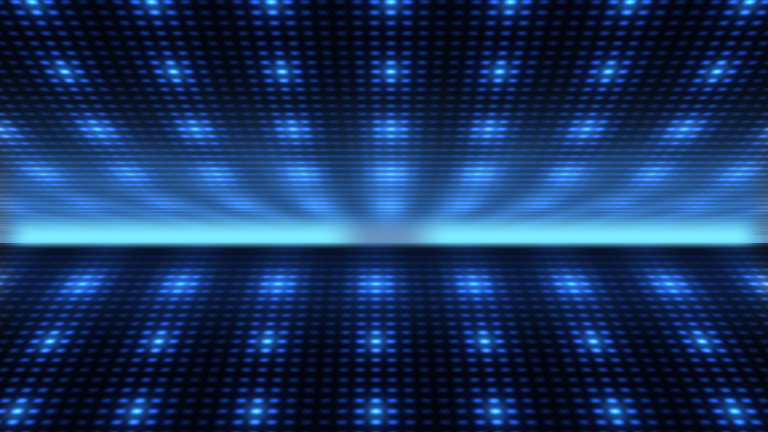
Reproduce this background procedurally as a Shadertoy shader.

```glsl
// Two receding planes of blue light dots meet at a glowing cyan horizon bar.
// Each plane maps height to a row depth; cosine dots and Gaussian spots repeat
// on that grid, while soft haze and fanned rays fill the far distance.

#define HORIZON 0.452
#define DOTS_PER_CELL 7.0
#define BAR_HALF_WIDTH 0.855
#define HAZE_HEIGHT 0.21
#define RAY_FREQUENCY 6.0
#define BAR_COLOR vec3(0.49, 0.92, 1.0)
#define HAZE_COLOR vec3(0.24, 0.53, 0.84)
#define DOT_COLOR vec3(0.09, 0.23, 0.58)
#define NIGHT_COLOR vec3(0.008, 0.018, 0.055)

const float TAU = 6.2831853;

float gauss(float d, float width) {
    return exp(-d * d / (width * width));
}

float wave(float t) {
    return 0.5 + 0.5 * cos(TAU * t);
}

// Plane coordinates: x counts columns, y counts rows away from the horizon.
vec2 planeGrid(vec2 p, bool upper) {
    float h = upper ? p.y - 0.4537 : 0.59 - p.y;
    float row = (sqrt(max(0.0574 * h - 0.0001, 0.0)) - 0.0613) / 0.0287;
    float center = upper ? 0.016 : -0.0185;
    return vec2((p.x - center) / (0.176 + 0.0252 * row), row);
}

// Fine dots, brightened in clusters around every whole grid point.
vec3 lights(vec2 grid) {
    float focus = smoothstep(1.0, 3.2, grid.y);
    vec2 cell = fract(grid + 0.5) - 0.5;
    vec2 dots = vec2(wave(grid.x * DOTS_PER_CELL), wave(grid.y * DOTS_PER_CELL));
    float mask = mix(0.7, dots.x, 0.25 + 0.75 * focus) * dots.y * dots.y;

    float column = wave(grid.x);
    float core = gauss(cell.x, mix(0.20, 0.10, focus)) * gauss(cell.y, mix(0.24, 0.15, focus));
    float halo = gauss(cell.x, 0.24) * gauss(cell.y, 0.32);

    vec3 light = DOT_COLOR * mask * (0.4 + 0.35 * column + 0.9 * halo);
    light += vec3(0.015, 0.06, 0.22) * halo;
    vec3 coreColor = mix(vec3(0.13, 0.30, 0.42), vec3(0.20, 0.53, 0.72), focus);
    return light + coreColor * core * (0.5 + 0.5 * mask);
}

// Blue mist over the far end, broken by rays and thin horizontal stripes.
vec3 haze(vec2 p, vec2 grid, bool upper) {
    float d = p.y - HORIZON;
    float stripes = 0.88 + 0.12 * wave(grid.y * DOTS_PER_CELL);
    if (!upper) {
        float band = gauss(p.y - 0.345, 0.10);
        return vec3(0.045, 0.12, 0.25) * band * stripes * (0.7 + 0.5 * wave(grid.x));
    }
    float angle = (p.x - 0.01) / (d + 0.08);
    float fan = cos(RAY_FREQUENCY * angle) * exp(-1.8 * abs(p.x));
    float rays = 0.86 + 0.22 * fan * smoothstep(0.0, 0.08, d);
    return HAZE_COLOR * gauss(d, HAZE_HEIGHT) * stripes * rays;
}

void mainImage(out vec4 fragColor, in vec2 fragCoord) {
    vec2 p = (fragCoord - vec2(0.5 * iResolution.x, 0.0)) / iResolution.y;
    bool upper = p.y > HORIZON - 0.015;
    vec2 grid = planeGrid(p, upper);

    // Lights fade where the planes meet the horizon.
    float nearFade = upper ? smoothstep(0.02, 0.20, p.y - HORIZON)
                           : smoothstep(0.02, 0.12, HORIZON - p.y);
    vec3 color = NIGHT_COLOR + haze(p, grid, upper);
    color += lights(grid) * mix(0.18, 1.0, nearFade);

    // The horizon bar has a soft top, a crisp base and a pale central gap.
    float rise = 1.0 - smoothstep(0.452, 0.512, p.y);
    float base = smoothstep(0.421, 0.446, p.y);
    float ends = 1.0 - smoothstep(BAR_HALF_WIDTH - 0.04, BAR_HALF_WIDTH + 0.035, abs(p.x));
    float gap = smoothstep(0.03, 0.15, abs(p.x - 0.005));
    float bar = rise * base;
    vec3 barColor = mix(vec3(0.40, 0.58, 0.75), BAR_COLOR, gap);
    color = mix(color, barColor, bar * mix(0.3, 1.0, ends));

    // Muted, slightly grey side margins.
    float margin = smoothstep(0.835, 0.895, abs(p.x));
    float gray = dot(color, vec3(0.3, 0.5, 0.2));
    color = mix(color, vec3(gray) * 0.8, 0.45 * margin * gauss(p.y - HORIZON, 0.3));

    fragColor = vec4(clamp(color, 0.0, 1.0), 1.0);
}
```
